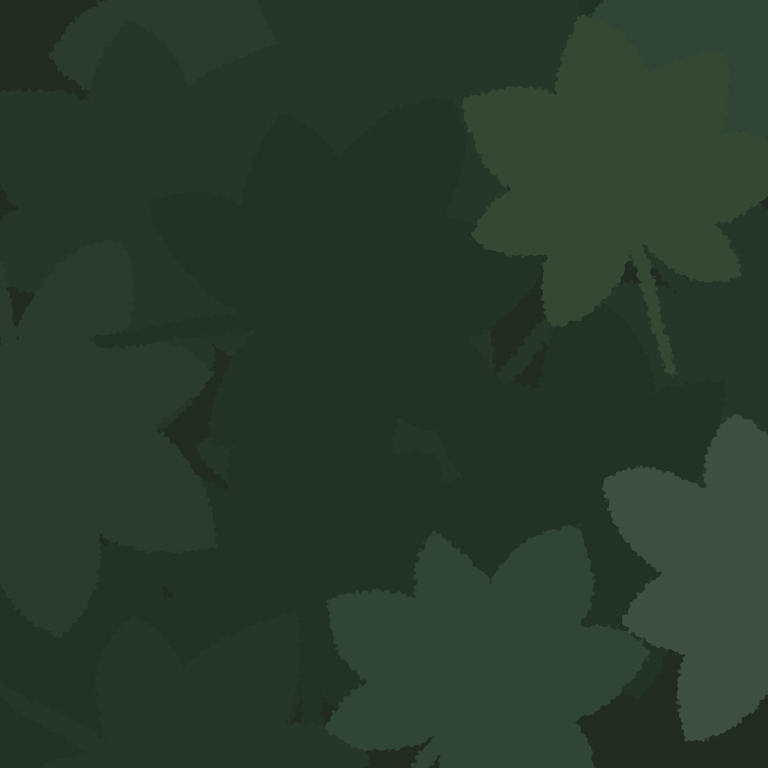
Give the GLSL for this pattern, as a three.js fragment shader.

```glsl
// Overlapping maple-like leaves in deep forest greens, flat and rough-edged.
// Each leaf is a fan of pointed lobes plus a stem; a low-discrepancy sequence
// scatters them back to front, and cellular noise frays their outlines.

#define LEAVES 16
#define START vec2(0.39, 0.873)
#define STRIDE vec2(0.17, 0.56)
#define MARGIN 0.08
#define DARK_SIZE 0.315
#define LIGHT_SIZE 0.25
#define LOBE_SPREAD 0.80
#define LOBE_WIDTH 0.26
#define FRAY_SCALE 125.0
#define FRAY 0.008
#define WOBBLE 0.005
#define SOFTNESS 0.0014

varying vec2 vUv;

const vec3 GROUND = vec3(0.130, 0.167, 0.132);
const vec3 PINE   = vec3(0.133, 0.196, 0.145);
const vec3 MOSS   = vec3(0.149, 0.212, 0.157);
const vec3 IVY    = vec3(0.170, 0.235, 0.182);
const vec3 TEAL   = vec3(0.190, 0.270, 0.212);
const vec3 FERN   = vec3(0.203, 0.282, 0.204);
const vec3 SAGE   = vec3(0.243, 0.310, 0.255);

vec2 hash2(vec2 p) {
  vec3 q = fract(p.xyx * vec3(0.1031, 0.1030, 0.0973));
  q += dot(q, q.yzx + 33.33);
  return fract((q.xx + q.yz) * q.zy);
}

// Distance to the nearest scattered cell point
float cellular(vec2 p) {
  vec2 cell = floor(p);
  float nearest = 2.0;
  for (int y = -1; y <= 1; y++) {
    for (int x = -1; x <= 1; x++) {
      vec2 c = cell + vec2(float(x), float(y));
      nearest = min(nearest, length(c + hash2(c) - p));
    }
  }
  return nearest;
}

vec2 rotate(vec2 p, float a) {
  float c = cos(a), s = sin(a);
  return vec2(c * p.x + s * p.y, c * p.y - s * p.x);
}

// Pointed lens running from the origin along +x
float lobe(vec2 p, float len, float halfWidth) {
  float halfLen = 0.5 * len;
  float radius = (halfLen * halfLen + halfWidth * halfWidth) / (2.0 * halfWidth);
  return length(vec2(p.x - halfLen, abs(p.y) + radius - halfWidth)) - radius;
}

// Leaf of unit size pointing along +x, with a tapered stem behind
float leaf(vec2 p, float id) {
  float along = clamp(-p.x, 0.0, 0.95);
  float d = length(p + vec2(along, 0.0)) - mix(0.05, 0.025, along);
  for (int k = -3; k <= 3; k++) {
    float f = float(k);
    float len = 1.0 - 0.07 * abs(f) + 0.07 * sin(id * 3.1 + f * 2.3);
    d = min(d, lobe(rotate(p, f * LOBE_SPREAD), len, LOBE_WIDTH * len));
  }
  return d;
}

// Dark greens lie behind, pale ones mostly in front
vec3 leafColour(float id) {
  if (id > 14.5) return SAGE;
  if (id > 13.5) return FERN;
  if (id > 8.5 && mod(id, 4.0) == 1.0) return TEAL;
  if (mod(id, 10.0) == 0.0) return IVY;
  return mod(id, 2.0) == 0.0 ? PINE : MOSS;
}

void main() {
  // Hand-cut outline: slow waves plus fine fraying
  vec2 uv = vUv + WOBBLE * (sin(vUv.yx * 19.0 + vec2(0.5, 2.0))
                          + 0.5 * sin(vUv.yx * 43.0 + vec2(1.7, 0.3)));
  float fray = FRAY * (cellular(vUv * FRAY_SCALE) - 0.45);

  vec3 colour = GROUND;
  for (int i = 0; i < LEAVES; i++) {
    float id = float(i);
    vec2 centre = mix(vec2(-MARGIN), vec2(1.0 + MARGIN), fract(START + id * STRIDE));
    vec3 tint = leafColour(id);
    float size = tint.g > 0.25 ? LIGHT_SIZE : DARK_SIZE;
    vec2 p = rotate(uv - centre, 0.8 * id - 9.4) / size;
    float d = leaf(p, id) * size + fray;
    colour = mix(colour, tint, 1.0 - smoothstep(-SOFTNESS, SOFTNESS, d));
  }
  gl_FragColor = vec4(colour, 1.0);
}
```
